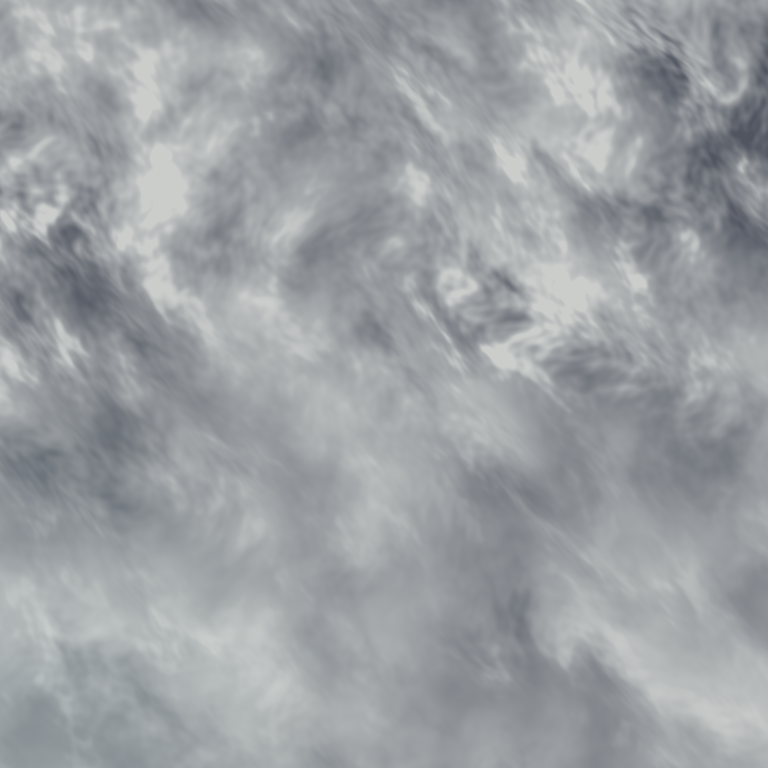
A Shadertoy shader for this texture:

```glsl
// Overcast sky: soft grey cloud with slate gaps and frayed, slanting wisps.
// Layered gradient noise, bent by sines, makes the cloud; cellular noise adds
// puffs; a few soft blots open the gaps and roughen the grain around them.

#define SHADOW_COLOR vec3(0.300, 0.320, 0.365)
#define LIGHT_COLOR  vec3(0.780, 0.790, 0.785)
#define BASE_TONE    0.69
#define CLOUD_SCALE  3.6
#define CLOUD_DEPTH  0.42
#define WISP_SCALE   13.0
#define WISP_DEPTH   0.42
#define PUFF_SCALE   8.0
#define PUFF_DEPTH   0.16
#define GAP_DEPTH    0.40
#define BEND         0.022

vec2 hash2(vec2 cell) {
    vec3 h = fract(vec3(cell.xyx) * vec3(0.1031, 0.1030, 0.0973));
    h += dot(h, h.yzx + 33.33);
    return fract((h.xx + h.yz) * h.zy);
}

float gradientDot(vec2 cell, vec2 offset) {
    float angle = 6.2832 * hash2(cell).x;
    return dot(vec2(cos(angle), sin(angle)), offset);
}

float gradientNoise(vec2 p) {
    vec2 i = floor(p), f = p - i;
    vec2 u = f * f * f * (f * (f * 6.0 - 15.0) + 10.0);
    vec2 e = vec2(1.0, 0.0);
    float low = mix(gradientDot(i, f), gradientDot(i + e, f - e), u.x);
    float high = mix(gradientDot(i + e.yx, f - e.yx), gradientDot(i + 1.0, f - 1.0), u.x);
    return mix(low, high, u.y);
}

float layeredNoise(vec2 p, int octaves, float gain) {
    float sum = 0.0, weight = 1.0;
    for (int i = 0; i < octaves; i++) {
        sum += weight * gradientNoise(p);
        p = mat2(1.62, 1.18, -1.18, 1.62) * p + 17.3;
        weight *= gain;
    }
    return sum;
}

// Rounded cells, blended so that no creases show between them
float puffs(vec2 p) {
    vec2 cell = floor(p);
    float sum = 0.0;
    for (int y = -1; y <= 1; y++)
    for (int x = -1; x <= 1; x++) {
        vec2 id = cell + vec2(x, y);
        vec2 d = id + 0.15 + 0.7 * hash2(id) - p;
        sum += exp(-7.0 * dot(d, d));
    }
    return sum - 0.45;
}

vec2 bend(vec2 p) {
    vec2 shift = vec2(0.0);
    float frequency = 9.0, weight = 1.0;
    for (int i = 0; i < 4; i++) {
        shift += weight * sin(frequency * (p.yx + 0.4 * p) + shift.yx * 1.5 + vec2(1.3, 4.1));
        frequency *= 1.9;
        weight *= 0.55;
    }
    return p + BEND * shift;
}

// Soft ellipse, tilted so that it falls to the right
float blot(vec2 p, vec2 center, vec2 size) {
    vec2 d = p - center;
    d = mat2(0.88, 0.47, -0.47, 0.88) * d / size;
    return exp(-dot(d, d));
}

void mainImage(out vec4 fragColor, in vec2 fragCoord) {
    vec2 uv = fragCoord / iResolution.xy;
    vec2 p = bend(uv);

    // Slanting wisps, longer than they are wide
    vec2 slant = vec2(0.57, -0.82);
    vec2 along = vec2(dot(p, slant) * 0.65, dot(p, vec2(-slant.y, slant.x)));
    float wisps = layeredNoise(along * WISP_SCALE + 5.0, 4, 0.68);
    float cloud = layeredNoise(p * CLOUD_SCALE + 31.0, 5, 0.52);

    // Slate gaps across the upper sky, fainter ones below
    vec2 q = p + 0.05 * vec2(cloud, wisps);
    float gaps = blot(q, vec2(0.95, 0.85), vec2(0.15, 0.07))
               + blot(q, vec2(0.86, 0.71), vec2(0.09, 0.06)) * 0.7
               + blot(q, vec2(0.08, 0.73), vec2(0.15, 0.06))
               + blot(q, vec2(0.03, 0.58), vec2(0.08, 0.10)) * 0.6
               + blot(q, vec2(0.70, 0.56), vec2(0.14, 0.07)) * 0.7;
    float veils = blot(q, vec2(0.64, 0.36), vec2(0.12, 0.09))
                + blot(q, vec2(0.70, 0.10), vec2(0.14, 0.07))
                + blot(q, vec2(0.12, 0.08), vec2(0.12, 0.08))
                + blot(q, vec2(0.08, 0.31), vec2(0.09, 0.05));

    // Grain is crisp above and near gaps, hazy in the lower sky
    float patches = gradientNoise(uv * 4.0 + 9.0);
    float rough = 0.22 + 0.50 * smoothstep(0.25, 0.80, uv.y + 0.5 * patches);
    rough = min(rough + 0.4 * gaps + 0.15 * veils, 1.1);

    float tone = BASE_TONE + CLOUD_DEPTH * cloud + WISP_DEPTH * rough * wisps;
    tone += PUFF_DEPTH * puffs(p * PUFF_SCALE + 0.35 * wisps) * (0.4 + 0.6 * rough);
    tone -= GAP_DEPTH * gaps * clamp(0.85 - 0.9 * wisps, 0.1, 1.5) + 0.16 * veils;

    // Bright frayed flecks
    tone += 0.16 * rough * smoothstep(0.22, 0.65, wisps + 0.4 * cloud);

    // Cool tint toward the lower left
    vec3 color = mix(SHADOW_COLOR, LIGHT_COLOR, clamp(tone, 0.03, 1.03));
    color.r -= 0.015 * smoothstep(0.7, 0.0, length(uv));
    fragColor = vec4(color, 1.0);
}
```
